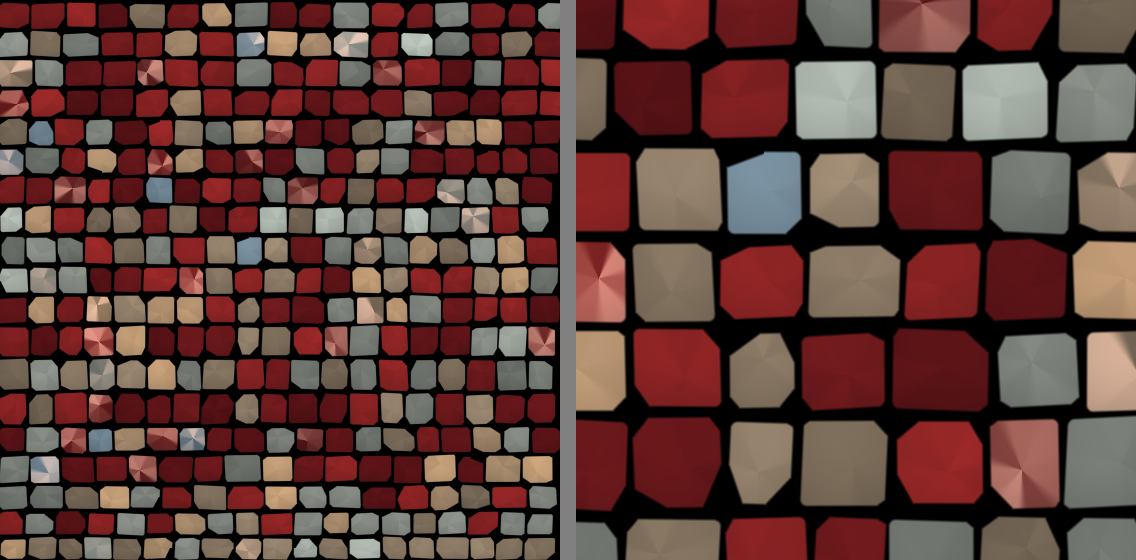
Left: the whole. Right: its middle third, enlarged.
This pattern is drawn by a Shadertoy shader. Its source:

```glsl
// Rows of chipped red, grey and tan mosaic tiles set in black grout.

const float PI = 3.14159265;
const float ROWS = 19.0;
const float COLUMNS = 19.1;
const float ROW_SQUEEZE = 0.45;    // flattens the lowest rows
const float SQUEEZED_ROWS = 8.0;
const float ROW_JITTER = 0.10;
const float COLUMN_JITTER = 0.22;
const vec2 GROUT = vec2(0.0046, 0.0078);
const float CORNER_CUT = 0.011;
const float CORNER_RADIUS = 0.004;
const float LAST_LEFT_EDGE = 0.97;
const float EDGE_SOFTNESS = 0.0011;
const float RED_SHARE = 0.51;
const float FACETS = 7.0;

const vec3 GROUT_COLOR = vec3(0.0);
const vec3 DARK_RED = vec3(0.32, 0.065, 0.08);
const vec3 BRIGHT_RED = vec3(0.58, 0.15, 0.15);
const vec3 GREY = vec3(0.47, 0.49, 0.465);
const vec3 PALE = vec3(0.72, 0.76, 0.72);
const vec3 BLUE = vec3(0.47, 0.56, 0.62);
const vec3 TAUPE = vec3(0.48, 0.42, 0.35);
const vec3 TAN = vec3(0.76, 0.61, 0.46);
const vec3 BLUSH = vec3(0.82, 0.66, 0.58);

float hash(vec2 p) {
    return fract(sin(dot(p, vec2(127.1, 311.7))) * 43758.5453);
}

float rowEdge(float row) {
    float squeeze = ROW_SQUEEZE * sin(PI * clamp(row / SQUEEZED_ROWS, 0.0, 1.0));
    return (row - squeeze + ROW_JITTER * (hash(vec2(row, 3.7)) - 0.5)) / ROWS;
}

// The top four rows and one low band hold fewer, wider tiles.
float columnCount(float row) {
    float wideTop = 2.6 * step(14.5, row);
    float wideBand = 2.0 * step(abs(row - 2.5), 0.6);
    return COLUMNS - wideTop - wideBand + 0.5 * (hash(vec2(row, 8.1)) - 0.5);
}

float columnEdge(vec2 id, float count) {
    return (id.x - 0.08 + COLUMN_JITTER * (hash(id + 21.3) - 0.5)) / count;
}

// Rounded box with each corner cut at its own depth and slope.
float tileDistance(vec2 p, vec2 halfSize, vec2 id) {
    p += p.yx * 0.12 * (vec2(hash(id + 5.2), hash(id + 9.4)) - 0.5);
    vec2 q = abs(p) - halfSize;
    vec2 corner = id + 31.7 * step(0.0, p) * vec2(1.0, 1.7);
    vec2 slope = normalize(vec2(0.5 + hash(corner + 2.6), 0.5 + hash(corner + 4.9)));
    float depth = hash(corner + 7.3);
    float cut = dot(q, slope) + CORNER_CUT * depth * (0.35 + 0.65 * depth);
    vec2 r = q + CORNER_RADIUS;
    float box = length(max(r, 0.0)) + min(max(r.x, r.y), 0.0) - CORNER_RADIUS;
    return max(box, cut);
}

vec3 glaze(vec2 id) {
    float kind = hash(id + 41.9);
    float tone = hash(id + 57.1);
    float redShare = RED_SHARE + 0.3 * (hash(vec2(id.y, 12.5)) - 0.5);
    redShare *= mix(0.1, 1.0, step(0.5, id.y));
    if (kind < redShare) return mix(DARK_RED, BRIGHT_RED, tone * mix(tone, 1.0, 0.5));

    float stone = (kind - redShare) / (1.0 - redShare);
    if (stone < 0.40) return mix(GREY * 0.85, GREY * 1.15, tone);
    if (stone < 0.48) return mix(GREY, PALE, 0.5 + 0.5 * tone);
    if (stone < 0.56) return BLUE * (0.88 + 0.22 * tone);
    if (stone < 0.82) return mix(TAUPE * 0.88, TAUPE * 1.25, tone);
    return mix(TAUPE, TAN, 0.45 + 0.55 * tone);
}

// Fan of faint facets around an off-centre point; a few tiles are worn.
vec3 tileColor(vec2 p, vec2 halfSize, vec2 id) {
    vec2 local = p / halfSize;
    vec2 hub = 0.7 * (vec2(hash(id + 61.3), hash(id + 67.8)) - 0.5);
    vec2 ray = local - hub + 0.0001;
    float turn = (atan(ray.y, ray.x) / (2.0 * PI) + 0.5) * FACETS;
    float facet = floor(turn);
    float here = hash(id + 3.1 * facet);
    float next = hash(id + 3.1 * mod(facet + 1.0, FACETS));
    float light = mix(here, next, smoothstep(0.55, 1.0, fract(turn)));

    float worn = step(0.91, hash(id + 73.6));
    vec3 color = glaze(id);
    color = mix(color, BLUSH, worn * light * 0.65);
    color *= 1.0 + (0.10 + 0.30 * worn) * (light - 0.5);
    return color * (1.02 + 0.05 * local.y - 0.04 * dot(local, local));
}

void mainImage(out vec4 fragColor, in vec2 fragCoord) {
    vec2 uv = fragCoord / iResolution.xy;
    float softness = max(EDGE_SOFTNESS, 0.75 / min(iResolution.x, iResolution.y));
    vec3 color = GROUT_COLOR;

    // Lay every tile that can reach this point.
    for (int j = -1; j <= 1; j++) {
        float row = floor(uv.y * ROWS) + float(j);
        if (row < 0.0 || row >= ROWS) continue;
        float bottom = rowEdge(row);
        float top = rowEdge(row + 1.0);
        float count = columnCount(row);
        for (int i = -1; i <= 1; i++) {
            vec2 id = vec2(floor(uv.x * count) + float(i), row);
            float left = columnEdge(id, count);
            float right = columnEdge(id + vec2(1.0, 0.0), count);
            if (left > LAST_LEFT_EDGE) continue;

            vec2 center = 0.5 * vec2(left + right, bottom + top);
            center.y += 0.003 * (hash(id + 83.2) - 0.5);
            vec2 grout = GROUT * (0.6 + 0.8 * vec2(hash(id + 89.5), hash(id + 97.4)));
            vec2 halfSize = 0.5 * (vec2(right - left, top - bottom) - grout);
            vec2 p = uv - center;
            float cover = 1.0 - smoothstep(-softness, softness, tileDistance(p, halfSize, id));
            color = mix(color, tileColor(p, halfSize, id), cover);
        }
    }
    fragColor = vec4(color, 1.0);
}
```
